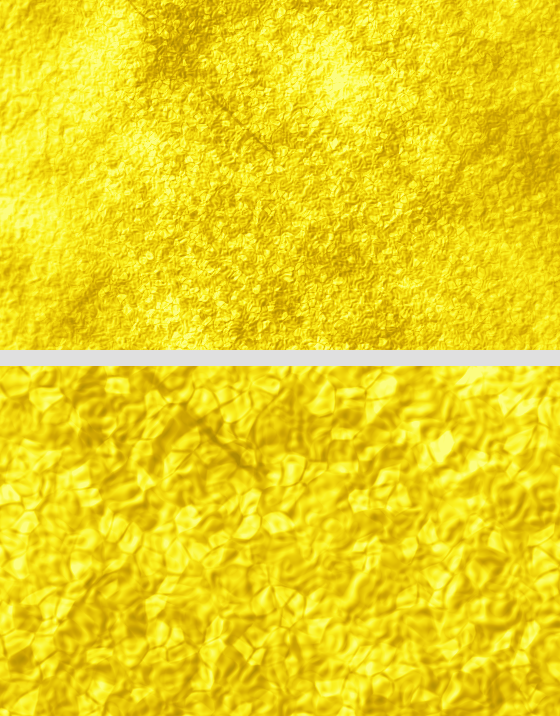
Top: the whole. Bottom: its middle third, enlarged.
Write a Shadertoy shader that draws this texture.

```glsl
// Crumpled gold foil: small tilted flakes on wrinkled grain, lit from the upper
// left, over broad soft folds. Gradient noise gives the relief, a jittered cell
// pattern the flakes, and a six-step gold ramp turns the tone into colour.

vec2 gradientAt(vec2 cell) {
    float angle = 6.2832 * fract(sin(dot(cell, vec2(127.1, 311.7))) * 43758.55);
    return vec2(cos(angle), sin(angle));
}

float gradientNoise(vec2 p) {
    vec2 i = floor(p), f = fract(p);
    vec2 u = f * f * f * (f * (f * 6.0 - 15.0) + 10.0);
    vec2 e = vec2(1.0, 0.0);
    float low = mix(dot(gradientAt(i), f),
                    dot(gradientAt(i + e.xy), f - e.xy), u.x);
    float high = mix(dot(gradientAt(i + e.yx), f - e.yx),
                     dot(gradientAt(i + e.xx), f - e.xx), u.x);
    return mix(low, high, u.y);
}

mat2 turn(float a) {
    return mat2(cos(a), sin(a), -sin(a), cos(a));
}

// Sharp creases and a fine tooth; each octave is turned
float crispHeight(vec2 p) {
    return 0.75 * gradientNoise(turn(0.5) * p * 42.0)
         + 0.9 * abs(gradientNoise(turn(1.3) * p * 70.0 + 17.3))
         + 0.35 * gradientNoise(turn(2.2) * p * 125.0 + 41.9);
}

// Rounder relief for the parts out of focus
float softHeight(vec2 p) {
    return gradientNoise(turn(0.8) * p * 33.0 + 5.1)
         + 0.55 * gradientNoise(turn(1.7) * p * 68.0 + 31.7);
}

// Flakes with a random tilt each and thin dark seams between them
float flakeTone(vec2 p) {
    p = turn(-0.8) * p * vec2(58.0);
    p.x *= 0.75;
    vec2 home = floor(p);
    float nearest = 9.0, second = 9.0, tilt = 0.0;
    for (int k = 0; k < 9; k++) {
        vec2 cell = home + vec2(k % 3 - 1, k / 3 - 1);
        vec2 facing = gradientAt(cell + 7.0);
        float d = distance(p, cell + 0.5 + 0.4 * facing);
        second = min(second, max(d, nearest));
        if (d < nearest) { nearest = d; tilt = gradientAt(cell + 91.0).x; }
    }
    float inside = smoothstep(0.0, 0.25, second - nearest);
    return 1.4 * tilt * inside - 0.8 * (1.0 - inside);
}

float glow(vec2 p, vec2 center, float radius) {
    vec2 d = (p - center) / radius;
    return exp(-dot(d, d));
}

float segmentDistance(vec2 p, vec2 a, vec2 b) {
    vec2 ab = b - a;
    return length(p - a - ab * clamp(dot(p - a, ab) / dot(ab, ab), 0.0, 1.0));
}

// Broad highlights and shadows of the folded sheet
float foldLight(vec2 p) {
    p += 0.07 * vec2(gradientNoise(p * 5.0), gradientNoise(p * 5.0 + 40.0));
    float light = 1.8 * glow(p, vec2(0.33, 0.86), 0.14) + 1.2 * glow(p, vec2(0.04, 0.50), 0.35)
                + 1.5 * glow(p, vec2(0.98, 0.77), 0.12) + 1.5 * glow(p, vec2(0.50, 0.03), 0.10);
    float shade = 2.1 * glow(p, vec2(0.48, 0.87), 0.12) + 1.4 * glow(p, vec2(1.56, 0.52), 0.27)
                + 0.9 * glow(p, vec2(0.85, 0.17), 0.22) + 1.0 * glow(p, vec2(0.25, 0.12), 0.16);
    vec2 diagonal = vec2(p.x + p.y, 1.6 * (p.y - p.x));
    return light - shade + 1.6 * gradientNoise(diagonal * 2.6 + 8.0)
                         + 1.5 * gradientNoise(p * 11.0 + 3.0);
}

// Thin dark scratches running down to the right
float creaseShade(vec2 p) {
    p += 0.006 * gradientNoise(p * 18.0);
    float d = min(segmentDistance(p, vec2(0.59, 0.74), vec2(0.78, 0.56)),
                  segmentDistance(p, vec2(0.35, 1.01), vec2(0.43, 0.94)));
    return 1.0 - smoothstep(0.001, 0.006, d);
}

vec3 goldRamp(float t) {
    vec3 gold = vec3(0.82, 0.66, 0.01) * (1.0 + 0.08 * clamp(t, -2.0, 0.0));
    gold = mix(gold, vec3(0.89, 0.76, 0.02), clamp(t, 0.0, 1.0));
    gold = mix(gold, vec3(0.95, 0.85, 0.05), clamp(t - 1.0, 0.0, 1.0));
    gold = mix(gold, vec3(0.98, 0.94, 0.12), clamp(t - 2.0, 0.0, 1.0));
    gold = mix(gold, vec3(0.98, 0.97, 0.29), clamp(t - 3.0, 0.0, 1.0));
    return mix(gold, vec3(0.99, 0.99, 0.49), clamp(t - 4.0, 0.0, 1.0));
}

void mainImage(out vec4 fragColor, in vec2 fragCoord) {
    vec2 p = fragCoord / iResolution.y;
    vec2 toLight = 0.0055 * vec2(-0.75, 0.66);

    // Bend the grain so that it does not follow the noise lattice
    vec2 q = p + 0.008 * vec2(gradientNoise(p * 31.0 + 2.0), gradientNoise(p * 31.0 + 60.0));
    float crisp = crispHeight(q) - crispHeight(q + toLight);
    float soft = softHeight(q) - softHeight(q + toLight);

    // Focus fades towards the left and right sides
    float x = p.x * iResolution.y / iResolution.x;
    float blur = max(0.8 * (1.0 - smoothstep(0.0, 0.3, x)), 0.6 * smoothstep(0.65, 1.0, x));
    float grain = mix(4.2 * crisp + flakeTone(q), 5.8 * soft, blur);

    float tone = 2.25 + grain + foldLight(p) - 1.8 * creaseShade(p);
    fragColor = vec4(goldRamp(tone), 1.0);
}
```
